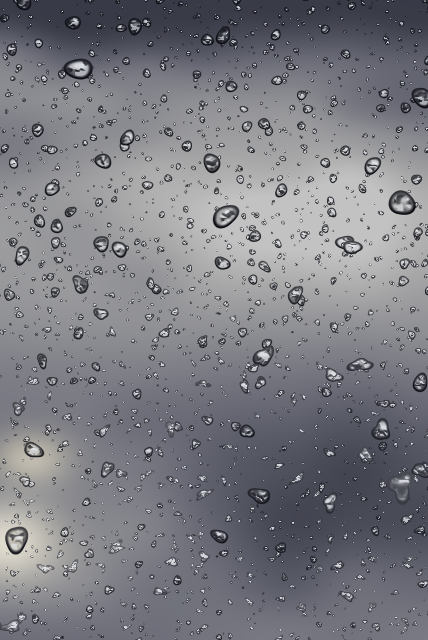
This texture is drawn by a WebGL 1 fragment shader. Its source:

```glsl
precision highp float;
// Rain drops scattered on a window pane in front of a blurred, stormy sky.
uniform vec2 u_resolution;

const vec3 COOL_TINT = vec3(-0.012, -0.006, 0.042);
const vec3 WARM_TINT = vec3(0.04, 0.02, -0.03);
const vec3 DROP_DARK = vec3(0.05, 0.055, 0.08);
const vec3 DROP_LIGHT = vec3(0.90, 0.91, 0.93);
const float STORM_TONE = 0.235;   // darkest part of the sky
const float CLOUD_WARP = 0.13;    // how far clouds bend the sky bands
const float CLOUD_CONTRAST = 0.20;
const float RIM_START = 0.62;     // where the dark rim begins, 1 is the edge
const float EDGE_PIXELS = 0.55;   // half width of the smoothed outline at 512 px
const float EDGE_WIDTH = EDGE_PIXELS / 512.0;

float hash(vec2 p) {
  vec3 q = fract(vec3(p.xyx) * 0.1031);
  q += dot(q, q.yzx + 33.33);
  return fract((q.x + q.y) * q.z);
}

float noise(vec2 p) {
  vec2 i = floor(p), f = fract(p);
  f = f * f * (3.0 - 2.0 * f);
  return mix(mix(hash(i), hash(i + vec2(1.0, 0.0)), f.x),
             mix(hash(i + vec2(0.0, 1.0)), hash(i + 1.0), f.x), f.y);
}

float blob(vec2 uv, vec2 centre, vec2 size) {
  vec2 d = (uv - centre) / size;
  return exp(-dot(d, d));
}

// Soft bands of cloud with two pale glows at the lower left
vec3 sky(vec2 uv) {
  float cloud = noise(uv * vec2(3.0, 5.0) + 17.0) * 0.6
              + noise(uv * vec2(6.0, 11.0) + 41.0) * 0.4 - 0.5;
  float depth = 1.0 - uv.y + CLOUD_WARP * cloud;
  float tone = STORM_TONE + 0.32 * smoothstep(0.03, 0.18, depth)
             + 0.07 * smoothstep(0.20, 0.34, depth)
             - 0.24 * smoothstep(0.40, 0.72, depth)
             + 0.06 * smoothstep(0.76, 1.0, depth);
  tone += CLOUD_CONTRAST * cloud * smoothstep(0.0, 0.2, depth);
  tone += 0.17 * blob(uv, vec2(0.72, 0.69), vec2(0.42, 0.12));
  tone += 0.15 * blob(uv, vec2(0.08, 0.17), vec2(0.36, 0.16));
  tone -= 0.10 * blob(uv, vec2(0.05, 0.76), vec2(0.30, 0.07));
  tone -= 0.06 * blob(uv, vec2(0.85, 0.24), vec2(0.45, 0.16));
  float glow = blob(uv, vec2(0.07, 0.285), vec2(0.09, 0.04))
             + blob(uv, vec2(0.02, 0.15), vec2(0.12, 0.055));
  tone = min(tone + 0.22 * glow, 0.76 + 0.1 * glow);
  return vec3(tone) + COOL_TINT * (1.0 - smoothstep(0.35, 0.72, tone)) + WARM_TINT * glow;
}

// Lens-like drop: dark rim heavy at the bottom, folded bright reflections inside
vec3 dropColor(vec3 back, vec2 q, float edge, float seed, float rough) {
  float below = smoothstep(0.6, -0.7, q.y);
  float rim = smoothstep(RIM_START, 0.92, edge) * mix(0.75, 1.0, below);
  vec2 bend = q + 0.8 * vec2(noise(q * 1.8 + seed), noise(q * 1.8 - seed + 90.0));
  float wave = noise(bend * vec2(2.0, 3.2) + seed * 3.0);
  float inner = 1.0 - smoothstep(0.55, 0.9, edge);
  float glint = blob(q, vec2(0.1, 0.25), vec2(0.50, 0.22));
  float fold = smoothstep(0.52, 0.68, wave) * inner;
  float shade = smoothstep(0.48, 0.22, wave) * inner;
  vec3 body = mix(back * 0.85, DROP_DARK, 0.75 * shade);
  float light = 0.55 * glint * (1.0 - 0.5 * shade) + 0.6 * fold + 0.25 * rough;
  body = mix(body, DROP_LIGHT, clamp(light, 0.0, 0.9));
  return mix(body, DROP_DARK, rim * (1.0 - 0.5 * rough));
}

// One scattered layer: at most one drop in each cell, sized from radii.x to radii.y
vec3 addDrops(vec3 color, vec3 back, vec2 p, float cell, vec2 radii, float chance, float layer) {
  for (int j = -1; j <= 1; j++) {
    for (int i = -1; i <= 1; i++) {
      vec2 id = floor(p / cell) + vec2(float(i), float(j));
      vec2 key = id + layer * 57.0 + 100.0;
      if (hash(key) > chance) continue;
      vec2 jitter = vec2(hash(key + 11.3), hash(key + 23.7)) - 0.5;
      vec2 centre = (id + 0.5 + 0.9 * jitter) * cell;
      float size = hash(key + 37.1);
      float radius = mix(radii.x, radii.y, size * size);
      vec2 q = (p - centre) / radius;
      if (dot(q, q) > 7.0) continue;

      // Drops low on the pane are more ragged and stretched
      float seed = hash(key + 51.9) * 40.0;
      float low = smoothstep(0.72, 0.28, centre.y);
      float rough = low * hash(key + 67.3);
      float turn = (hash(key + 73.1) - 0.5) * 3.0;
      vec2 r = mat2(cos(turn), -sin(turn), sin(turn), cos(turn)) * q;
      float stretch = 1.0 + (0.25 + 0.7 * rough) * hash(key + 89.3);
      r *= vec2(1.0 / stretch, sqrt(stretch));
      float angle = atan(r.y, r.x + 0.0001);
      float outline = 1.0 + (0.05 + 0.14 * rough) * sin(2.0 * angle + seed)
                    + (0.05 + 0.22 * rough) * sin(3.0 * angle + seed * 2.3)
                    + 0.08 * rough * sin(5.0 * angle + seed * 3.7);
      float edge = length(r) / outline;
      float soft = EDGE_WIDTH / radius;
      float cover = 1.0 - smoothstep(1.0 - soft, 1.0 + soft, edge);
      color = mix(color, dropColor(back, q, edge, seed, rough), cover);
    }
  }
  return color;
}

void main() {
  vec2 uv = gl_FragCoord.xy / u_resolution;
  vec2 p = gl_FragCoord.xy / u_resolution.y;
  vec3 back = sky(uv);
  vec3 color = back;
  color = addDrops(color, back, p, 0.014, vec2(0.0010, 0.0021), 0.30, 1.0);
  color = addDrops(color, back, p, 0.022, vec2(0.0022, 0.0044), 0.58, 2.0);
  color = addDrops(color, back, p, 0.041, vec2(0.0042, 0.0080), 0.66, 3.0);
  color = addDrops(color, back, p, 0.076, vec2(0.0070, 0.0125), 0.58, 4.0);
  color = addDrops(color, back, p, 0.140, vec2(0.0115, 0.0200), 0.55, 5.0);
  gl_FragColor = vec4(clamp(color, 0.0, 1.0), 1.0);
}
```
